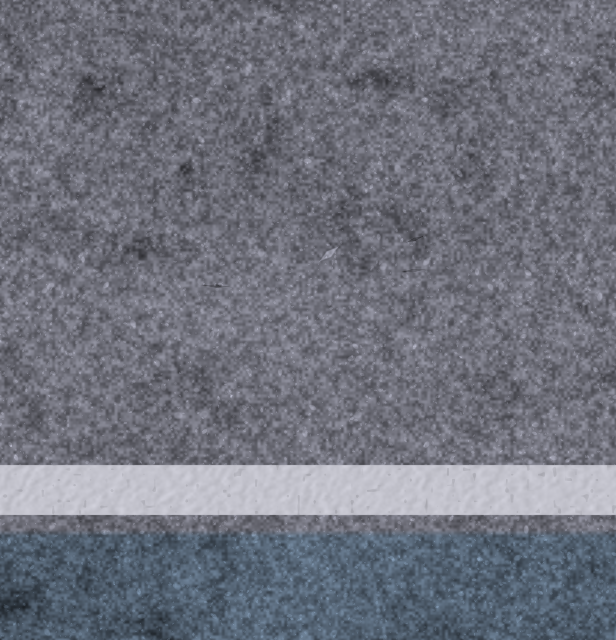
Give the GLSL for this texture, as a Shadertoy shader.

```glsl
// Speckled grey asphalt with a pale painted stripe above a blue-tinted band.

const float STRIPE_BOTTOM = 0.1953;
const float STRIPE_TOP = 0.2734;
const float BAND_TOP = 0.168;

// Sine-free hashes
float hash1(vec2 p) {
    vec3 q = fract(p.xyx * 0.1031);
    q += dot(q, q.yzx + 33.33);
    return fract((q.x + q.y) * q.z);
}

vec2 hash2(vec2 p) {
    return vec2(hash1(p + 17.3), hash1(p + 71.9));
}

float noise(vec2 p) {
    vec2 i = floor(p), f = fract(p);
    f = f * f * (3.0 - 2.0 * f);
    float low = mix(hash1(i), hash1(i + vec2(1, 0)), f.x);
    float high = mix(hash1(i + vec2(0, 1)), hash1(i + vec2(1, 1)), f.x);
    return mix(low, high, f.y);
}

float fbm(vec2 p) {
    float sum = 0.0, weight = 0.5;
    for (int k = 0; k < 4; k++) {
        sum += weight * noise(p);
        p = mat2(0.8, 0.6, -0.6, 0.8) * p * 2.03 + 9.1;
        weight *= 0.5;
    }
    return sum / 0.9375;
}

mat2 rotation(float angle) {
    float c = cos(angle), s = sin(angle);
    return mat2(c, -s, s, c);
}

// Scattered stone chips: one randomly turned, squashed shape per cell
float chips(vec2 p, float density) {
    vec2 cell = floor(p);
    float cover = 0.0;
    for (int y = -1; y <= 1; y++)
    for (int x = -1; x <= 1; x++) {
        vec2 id = cell + vec2(x, y);
        vec2 rnd = hash2(id);
        vec2 d = rotation(rnd.x * 6.28) * (p - id - rnd);
        d.y *= 1.3 + rnd.y;
        float radius = mix(0.2, 0.6, hash1(id + 5.7));
        float shape = 1.0 - smoothstep(radius * 0.55, radius, length(d) + 0.35 * abs(d.x));
        float present = step(hash1(id + 43.1), density);
        cover = max(cover, shape * present * (0.4 + 0.6 * rnd.y));
    }
    return cover;
}

// Soft dark blot; spot holds centre and radii
float stain(vec2 p, vec4 spot) {
    vec2 d = (p - spot.xy) / spot.zw;
    return exp(-dot(d, d));
}

// Tapered sliver along a direction
float sliver(vec2 p, vec2 centre, float angle, vec2 size) {
    vec2 d = abs(rotation(angle) * (p - centre)) / size;
    return 1.0 - smoothstep(0.65, 1.15, d.x + d.y);
}

float stains(vec2 p) {
    const vec4 spots[11] = vec4[11](
        vec4(0.030, 0.930, 0.026, 0.045), vec4(0.150, 0.875, 0.030, 0.020),
        vec4(0.395, 0.750, 0.028, 0.020), vec4(0.295, 0.725, 0.025, 0.014),
        vec4(0.600, 0.875, 0.055, 0.026), vec4(0.735, 0.733, 0.025, 0.025),
        vec4(0.220, 0.605, 0.050, 0.026), vec4(0.285, 0.398, 0.036, 0.026),
        vec4(0.955, 0.414, 0.024, 0.014), vec4(0.025, 0.055, 0.032, 0.038),
        vec4(0.250, 0.025, 0.070, 0.026));
    vec2 warped = p + 0.022 * (vec2(noise(p * 38.0), noise(p * 38.0 + 40.0)) - 0.5);
    float sum = 0.0;
    for (int k = 0; k < 11; k++) sum += stain(warped, spots[k]);
    float worn = 0.35 + 0.65 * smoothstep(0.3, 0.65, fbm(p * 32.0));
    float scattered = smoothstep(0.60, 0.78, fbm(p * 14.0 + 3.0));
    return min(sum, 1.0) * worn + 0.45 * scattered;
}

// Brightness of the bare asphalt
float asphalt(vec2 p) {
    float tone = 0.425 + 0.10 * (fbm(p * 4.0) - 0.5);
    tone += 0.13 * (noise(p * 95.0) - 0.5) + 0.19 * (noise(p * 215.0) - 0.5);
    tone += 0.12 * chips(p * 52.0, 0.22) + 0.10 * chips(p * 115.0 + 8.0, 0.4);
    tone -= 0.13 * stains(p);
    tone += 0.20 * sliver(p, vec2(0.514, 0.603), 0.66, vec2(0.020, 0.006));
    tone -= 0.13 * sliver(p, vec2(0.645, 0.577), 0.10, vec2(0.020, 0.003));
    tone -= 0.13 * sliver(p, vec2(0.648, 0.626), 0.35, vec2(0.016, 0.003));
    tone -= 0.11 * sliver(p, vec2(0.338, 0.553), -0.05, vec2(0.024, 0.003));
    return tone;
}

// Painted surface with embossed bumps and a few pits
vec3 paint(vec2 p) {
    vec2 q = rotation(0.5) * p * vec2(85.0, 120.0);
    float relief = noise(q) - noise(q + vec2(0.35, -0.35));
    float pits = smoothstep(0.82, 0.95, noise(p * 120.0 + 30.0));
    float tone = 0.765 + 0.08 * relief - 0.07 * pits + 0.03 * (noise(p * 210.0) - 0.5);
    return tone * vec3(1.0, 1.0, 1.05);
}

void mainImage(out vec4 fragColor, in vec2 fragCoord) {
    vec2 p = fragCoord / iResolution.y;
    float edge = 0.8 / iResolution.y;

    // Grey road, tinted blue below a soft boundary
    float band = 1.0 - smoothstep(BAND_TOP - 0.008, BAND_TOP + 0.006, p.y);
    vec3 tint = mix(vec3(1.0, 1.005, 1.10), vec3(0.76, 0.90, 1.05), band);
    float tone = asphalt(p) + 0.04 * band * chips(p * 38.0 + 4.0, 0.4);
    tone -= 0.03 * band * (1.0 - smoothstep(0.0, 0.45, p.x));
    vec3 color = tone * tint;

    // Pale stripe
    float stripe = smoothstep(STRIPE_BOTTOM - edge, STRIPE_BOTTOM + edge, p.y)
                 * (1.0 - smoothstep(STRIPE_TOP - edge, STRIPE_TOP + edge, p.y));
    color = mix(color, paint(p), stripe);

    fragColor = vec4(clamp(color, 0.0, 1.0), 1.0);
}
```
